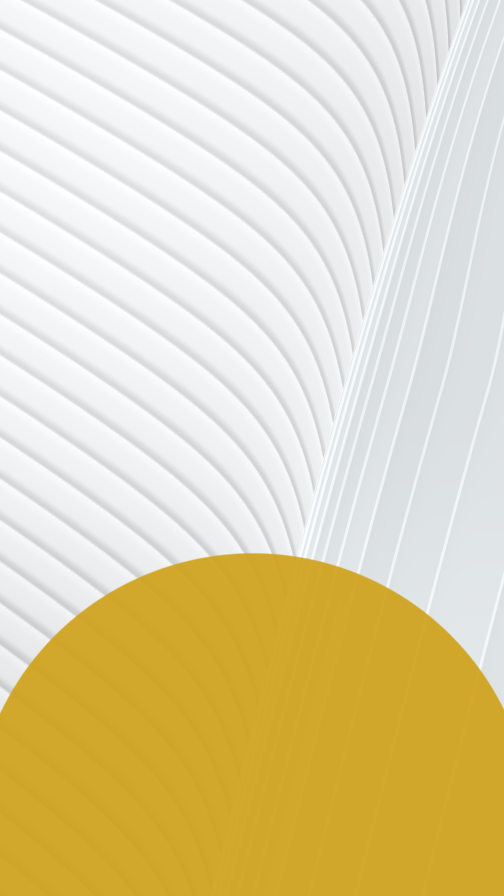
Give the GLSL for this background, as a Shadertoy shader.

```glsl
// Pale curved ribs meeting a fan of straight panels, behind a translucent gold disc.

float hash(float n) { return fract(sin(n * 91.7) * 437.58); }

// Horizontal position of the join between ribs and panels.
float seamX(float y) { return 0.417 + 0.25 * y + 0.0115 * y * y * y; }

// Ribs sweep down to the right and bend steeply as they near the seam.
vec3 ribs(vec2 p, float d) {
    float slope = 0.7 - 0.112 * p.y;
    float bend = (0.14 + 0.04 * p.y * p.y) * exp(-d / 0.1);
    float t = fract((1.778 - p.y + slope * d - bend) / 0.0741);

    float shadow = smoothstep(0.66, 0.92, t) * (1.0 - smoothstep(0.93, 1.0, t));
    float glint = 1.0 - smoothstep(0.0, 0.3, t);
    float corner = smoothstep(1.1, 0.1, length(p - vec2(0.0, 1.5)));

    float tone = 0.945 - 0.02 * t + 0.03 * corner + 0.025 * glint;
    tone -= 0.05 * exp(-d / 0.12) * smoothstep(0.8, 1.7, p.y);
    tone -= 0.025 * smoothstep(0.9, 0.3, p.y);
    tone -= 0.105 * shadow * (1.0 - 0.25 * corner);
    return min(tone + vec3(-0.005, 0.001, 0.004), 1.0);
}

// Panels widen away from the seam, each bordered by a thin bright edge.
vec3 panels(vec2 p, float e, float px) {
    e *= 1.0 + 0.3 * smoothstep(1.0, 1.7, p.y);
    float spread = 0.36 * (e + 0.0185);
    float s = log(e + 0.0185) / 0.36 + 0.28;
    float nearest = floor(s + 0.5);
    float offset = (s - nearest) * spread;

    float edge = 1.0 - smoothstep(0.0015, 0.0025 + px, abs(offset));
    float crease = smoothstep(0.0, 0.003, offset) * exp(-max(offset, 0.0) / 0.015);
    float tone = 0.872 + 0.02 * (hash(floor(s)) - 0.5) + 0.03 * exp(-e / 0.03);
    tone += 0.02 * smoothstep(1.0, 0.5, p.y);
    tone += 0.075 * edge - 0.015 * crease;
    return tone + vec3(-0.012, 0.006, 0.014);
}

void mainImage(out vec4 fragColor, in vec2 fragCoord) {
    // Width spans 0 to 1; height spans 0 to 1.778.
    vec2 p = fragCoord / iResolution.xy * vec2(1.0, 1.778);
    float px = 1.0 / iResolution.x;

    // Architecture
    float e = p.x - seamX(p.y);
    vec3 color = mix(ribs(p, max(-e, 0.0)), panels(p, max(e, 0.0), px),
                     smoothstep(-px, px, e));

    // Gold disc
    float disc = length(p - vec2(0.502, 0.125)) - 0.555;
    vec3 gold = vec3(0.812, 0.635, 0.106);
    color = mix(color, gold, 0.92 * (1.0 - smoothstep(-px, px, disc)));

    fragColor = vec4(color, 1.0);
}
```
